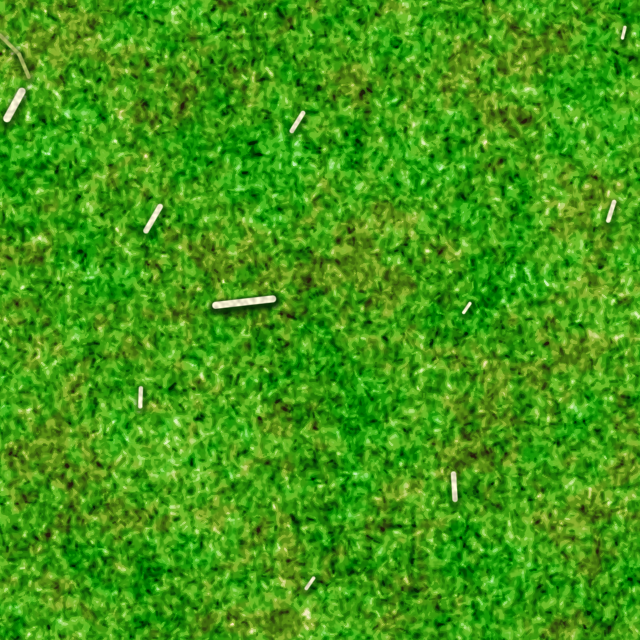
This texture is drawn by a three.js fragment shader. Its source:

```glsl
// Draws a mown lawn seen from above, with scattered pale straws.
varying vec2 vUv;

const float TAU = 6.2831853;
const vec3 GAP = vec3(0.01, 0.15, 0.01);
const vec3 SHADE = vec3(0.05, 0.32, 0.02);
const vec3 DEEP = vec3(0.12, 0.48, 0.02);
const vec3 GREEN = vec3(0.22, 0.61, 0.05);
const vec3 LIGHT = vec3(0.42, 0.75, 0.16);
const vec3 PALE = vec3(0.64, 0.87, 0.43);
const vec3 TIP = vec3(0.86, 0.95, 0.72);
const vec3 STRAW = vec3(0.94, 0.92, 0.80);
const vec3 STEM = vec3(0.66, 0.72, 0.38);

vec2 hash2(vec2 p) {
  vec3 q = fract(p.xyx * vec3(0.1031, 0.1030, 0.0973));
  q += dot(q, q.yzx + 33.33);
  return fract((q.xx + q.yz) * q.zy);
}

vec2 heading(float angle) {
  return vec2(cos(angle), sin(angle));
}

// Gradient noise, roughly -0.7 to 0.7
float cornerSlope(vec2 cell, vec2 offset) {
  return dot(heading(TAU * hash2(cell).x), offset);
}

float gradientNoise(vec2 p) {
  vec2 i = floor(p);
  vec2 f = p - i;
  vec2 u = f * f * f * (f * (f * 6.0 - 15.0) + 10.0);
  vec2 e = vec2(1.0, 0.0);
  float low = mix(cornerSlope(i, f), cornerSlope(i + e, f - e), u.x);
  float high = mix(cornerSlope(i + e.yx, f - e.yx), cornerSlope(i + 1.0, f - 1.0), u.x);
  return mix(low, high, u.y);
}

float segmentDistance(vec2 p, vec2 a, vec2 b) {
  vec2 along = b - a;
  return length(p - a - along * clamp(dot(p - a, along) / dot(along, along), 0.0, 1.0));
}

// Short blades, one per cell: positive is lit, negative is a dark gap
float bladeLayer(vec2 p) {
  vec2 home = floor(p);
  float sum = 0.0;
  for (int y = -1; y <= 1; y++) {
    for (int x = -1; x <= 1; x++) {
      vec2 cell = home + vec2(float(x), float(y));
      vec2 shape = hash2(cell + 37.0);
      vec2 centre = cell + hash2(cell + 11.0);
      vec2 reach = heading(TAU * shape.x) * mix(0.12, 0.38, shape.y);
      float d = segmentDistance(p, centre - reach, centre + reach);
      float strength = hash2(cell + 71.0).x * 2.0 - 1.0;
      sum += strength * (1.0 - smoothstep(0.04, 0.25, d));
    }
  }
  return sum;
}

// Brightness steps, spread around zero
vec3 grassRamp(float tone) {
  vec3 c = mix(GAP, SHADE, smoothstep(-2.7, -1.8, tone));
  c = mix(c, DEEP, smoothstep(-1.8, -0.95, tone));
  c = mix(c, GREEN, smoothstep(-0.85, -0.1, tone));
  c = mix(c, LIGHT, smoothstep(0.05, 0.85, tone));
  c = mix(c, PALE, smoothstep(1.2, 2.0, tone));
  return mix(c, TIP, smoothstep(2.1, 3.0, tone));
}

// Lays a rounded stalk with a soft shadow below it
vec3 layStalk(vec3 ground, vec2 p, vec2 a, vec2 b, float radius, vec3 tint, float shadow) {
  float shade = 1.0 - smoothstep(0.0, 0.011, segmentDistance(p + vec2(-0.001, 0.004), a, b) - radius);
  float body = 1.0 - smoothstep(-0.0015, 0.0015, segmentDistance(p, a, b) - radius);
  vec3 shaded = mix(ground, GAP, shade * shadow);
  return mix(shaded, tint * (1.0 + 0.25 * gradientNoise(p * 130.0)), body);
}

vec3 lawn(vec2 p) {
  vec2 warped = p + 0.004 * vec2(gradientNoise(p * 30.0), gradientNoise(p * 30.0 + 50.0));
  float tone = 2.3 * gradientNoise(warped * vec2(72.0, 60.0) + 9.0);
  tone += 1.7 * gradientNoise(warped * vec2(125.0, 105.0) + 21.0);
  tone += 1.2 * gradientNoise(p * 24.0 + 5.0) + 0.9 * gradientNoise(p * 5.0 + 3.0);
  tone += 1.35 * bladeLayer(warped * 58.0) + 1.1 * bladeLayer(warped * 84.0 + 40.0);

  // Dry olive patches and lush saturated ones
  float dryness = gradientNoise(p * 6.0 + 17.0) + 0.8 * gradientNoise(p * 19.0 + 60.0)
    + 0.6 * gradientNoise(p * 48.0 + 80.0);
  vec3 colour = grassRamp(tone - 0.5 * smoothstep(0.3, 0.8, dryness));
  colour += vec3(0.13, -0.04, 0.03) * smoothstep(0.05, 0.5, dryness);
  colour -= vec3(0.13, 0.01, 0.03) * smoothstep(0.05, 0.5, -dryness);
  return colour;
}

void main() {
  vec3 colour = lawn(vUv);

  // Small scattered straws, mostly upright
  for (int i = 1; i <= 8; i++) {
    float k = float(i);
    vec2 centre = fract(vec2(0.7549, 0.5698) * k + vec2(0.2, 0.1));
    vec2 vary = hash2(vec2(k, 5.0));
    vec2 reach = heading(mix(0.9, 1.7, vary.x)) * mix(0.008, 0.022, vary.y);
    colour = layStalk(colour, vUv, centre - reach, centre + reach, mix(0.0025, 0.0045, vary.y), STRAW, 0.4);
  }

  // Long twig, and a bent stem at the left edge
  colour = layStalk(colour, vUv, vec2(0.337, 0.523), vec2(0.426, 0.533), 0.0055, STRAW, 0.85);
  colour = layStalk(colour, vUv, vec2(0.0, 0.945), vec2(0.03, 0.915), 0.003, STEM, 0.4);
  colour = layStalk(colour, vUv, vec2(0.03, 0.915), vec2(0.045, 0.88), 0.003, STEM, 0.4);
  colour = layStalk(colour, vUv, vec2(0.011, 0.815), vec2(0.034, 0.857), 0.006, STRAW, 0.6);

  gl_FragColor = vec4(clamp(colour, 0.0, 1.0), 1.0);
}
```
